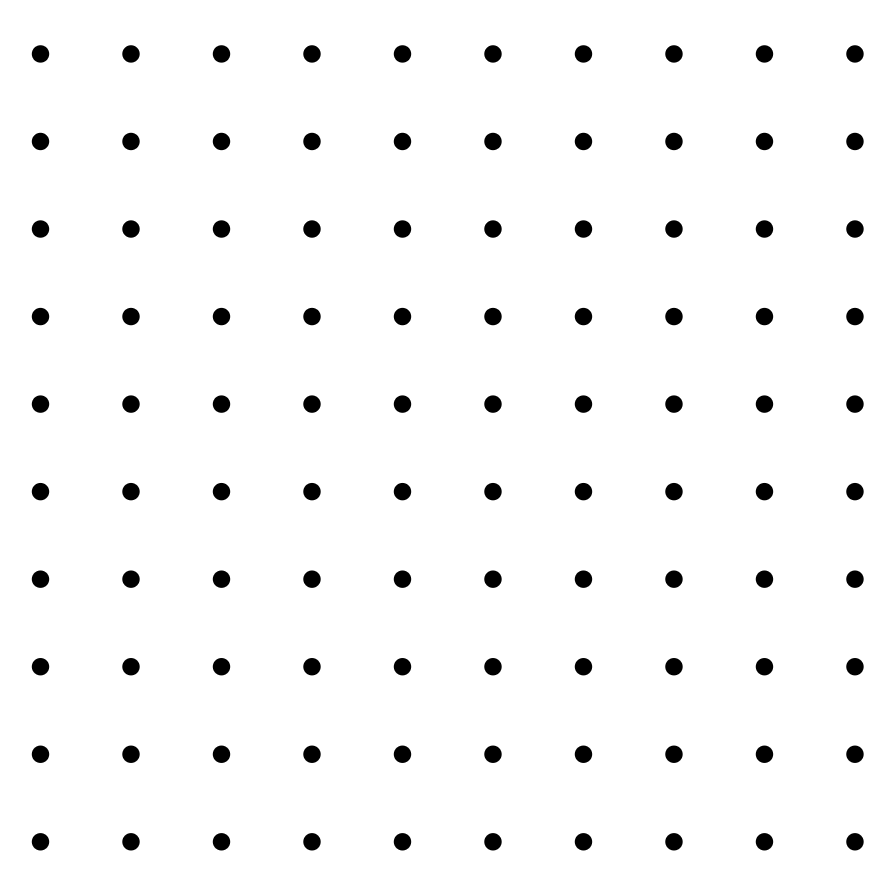
This pattern is drawn by a three.js fragment shader. Its source:

```glsl
// A plain grid of round black dots on white, ten across and ten down.
// Each point is folded to its nearest grid node, then a circle distance
// gives the dot, with its edge smoothed over about one pixel.

#define FIRST_DOT vec2(0.0452, 0.0605)  // centre of the lower left dot
#define PITCH vec2(0.1010, 0.0977)      // spacing across and up
#define DOTS vec2(10.0, 10.0)           // count across and up
#define RADIUS 0.0097
#define INK vec3(0.0)
#define PAPER vec3(1.0)

varying vec2 vUv;

// Offset from the nearest dot centre
vec2 gridOffset(vec2 p) {
  vec2 cell = floor((p - FIRST_DOT) / PITCH + 0.5);
  cell = clamp(cell, vec2(0.0), DOTS - 1.0);
  return p - FIRST_DOT - cell * PITCH;
}

float circleDistance(vec2 p, float radius) {
  return length(p) - radius;
}

void main() {
  float dist = circleDistance(gridOffset(vUv), RADIUS);

  // Coverage over one pixel, taken from the smooth coordinate
  float pixel = max(fwidth(vUv.x), fwidth(vUv.y));
  float dotMask = clamp(0.5 - dist / pixel, 0.0, 1.0);

  gl_FragColor = vec4(mix(PAPER, INK, dotMask), 1.0);
}
```
